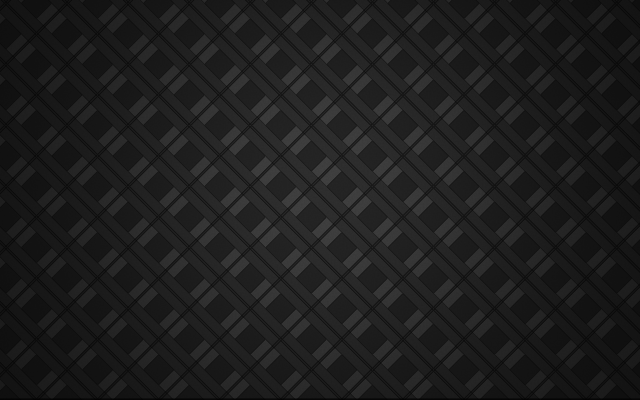
This pattern is drawn by a Shadertoy shader. Its source:

```glsl
// Dark diagonal plaid under a soft central light.
// Two folded diagonal axes give the bands: falling bands lie over paler rising ones,
// each split by a pair of fine seams; vignette and gradient-noise grain finish it.

const float PERIOD = 0.1527;                 // horizontal repeat, in canvas heights
const vec2 CROSSING = vec2(0.702, 0.610);    // one crossing of the seams
const float BAND_HALF = 0.25;                // widths below are fractions of a repeat
const float GAP_HALF = 0.025;
const float SEAM_HALF = 0.007;
const float EDGE_HALF = 0.007;

const vec3 SQUARE = vec3(0.146);
const vec3 OVER_BAND = vec3(0.186);
const vec3 UNDER_BAND = vec3(0.256);
const vec3 GAP = vec3(0.165);

vec2 hashGradient(vec2 cell) {
    vec3 q = fract(cell.xyx * vec3(0.1031, 0.1030, 0.0973));
    q += dot(q, q.yzx + 33.33);
    float angle = 6.2832 * fract((q.x + q.y) * q.z);
    return vec2(cos(angle), sin(angle));
}

float gradientNoise(vec2 p) {
    vec2 i = floor(p), f = fract(p);
    vec2 w = f * f * f * (f * (f * 6.0 - 15.0) + 10.0);
    vec2 e = vec2(0.0, 1.0);
    float a = dot(hashGradient(i), f);
    float b = dot(hashGradient(i + e.yx), f - e.yx);
    float c = dot(hashGradient(i + e.xy), f - e.xy);
    float d = dot(hashGradient(i + e.yy), f - e.yy);
    return mix(mix(a, b, w.x), mix(c, d, w.x), w.y);
}

// Share of a pixel of width px, centred on x, that lies between lo and hi.
float coverage(float x, float lo, float hi, float px) {
    return max(0.0, min(x + 0.5 * px, hi) - max(x - 0.5 * px, lo)) / px;
}

// Thin line at a given offset on both sides of the band centre.
float seam(float d, float offset, float halfWidth, float px) {
    return coverage(d, offset - halfWidth, offset + halfWidth, px);
}

// Signed distance from the nearest band centre.
float foldAxis(float t) {
    return fract(t + 0.5) - 0.5;
}

vec3 plaid(vec2 axes, float px) {
    float falling = abs(foldAxis(axes.x));
    float rising = abs(foldAxis(axes.y));
    float over = coverage(falling, -BAND_HALF, BAND_HALF, px);
    float under = coverage(rising, -BAND_HALF, BAND_HALF, px);
    float overGap = coverage(falling, -GAP_HALF, GAP_HALF, px);
    float underGap = coverage(rising, -GAP_HALF, GAP_HALF, px);

    // Pale patches, then the continuous band on top.
    vec3 col = mix(SQUARE, UNDER_BAND, under);
    col = mix(col, OVER_BAND, over);
    col = mix(col, GAP, max(overGap, underGap));

    // Dark seams along the centres and faint outlines along the band edges.
    float centre = max(seam(falling, GAP_HALF, SEAM_HALF, px),
                       seam(rising, GAP_HALF, SEAM_HALF, px));
    float edge = max(seam(falling, BAND_HALF, EDGE_HALF, px),
                     seam(rising, BAND_HALF, EDGE_HALF, px) * (1.0 - over));
    return col * (1.0 - 0.75 * centre) * (1.0 - 0.55 * edge);
}

float vignette(vec2 p, vec2 centre) {
    vec2 d = p - centre;
    return 0.34 + 0.62 * exp(-2.7 * dot(d, d));
}

void mainImage(out vec4 fragColor, in vec2 fragCoord) {
    vec2 p = fragCoord / iResolution.y;
    vec2 q = (p - CROSSING) / PERIOD;
    float px = 1.4142 / (PERIOD * iResolution.y);

    vec3 col = plaid(vec2(q.x + q.y, q.x - q.y), px);
    col *= vignette(p, vec2(0.5 * iResolution.x / iResolution.y, 0.54));
    col *= 1.0 + 0.06 * gradientNoise(p * 230.0);

    // Narrow dark rim along the bottom.
    col *= mix(0.3, 1.0, smoothstep(0.002, 0.006, p.y));
    fragColor = vec4(col, 1.0);
}
```
